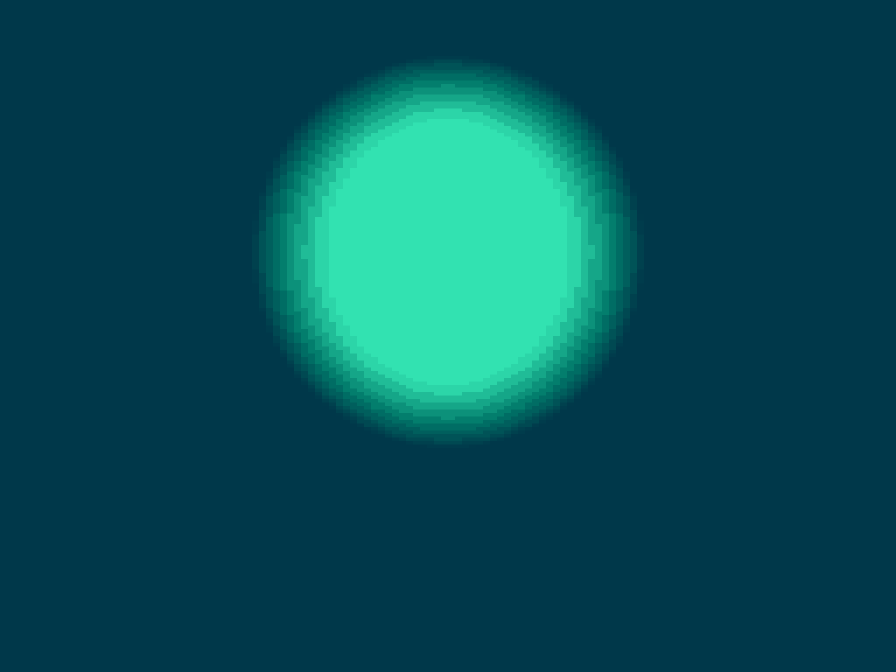
This background is drawn by a Shadertoy shader. Its source:

```glsl
// A mint disc with a banded green halo on deep teal, drawn in coarse wide cells.

const vec3 TEAL = vec3(0.0, 0.22, 0.29);
const vec3 HALO = vec3(0.0, 0.47, 0.41);
const vec3 MINT = vec3(0.196, 0.888, 0.695);

// Colour along the glow: 0 at the outer rim, 1 at the flat core.
vec3 glowColor(float t) {
    return t < 0.38 ? mix(TEAL, HALO, t / 0.38)
                    : mix(HALO, MINT, (t - 0.38) / 0.62);
}

// Colour at a position given as a fraction of the canvas.
vec3 cellColor(vec2 uv, float aspect) {
    // Snap to the centres of the wide cells.
    vec2 grid = vec2(128.0, 192.0);
    uv = (floor(uv * grid) + 0.5) / grid;

    // The rim is a circle; the core is slightly taller than wide.
    vec2 p = (uv - vec2(0.5, 0.625)) * vec2(aspect, 1.0);
    float dist = max(length(p), 0.0001);
    float rise = p.y / dist;
    float coreRadius = mix(0.182, 0.198, rise * rise);
    float rimRadius = 0.2917;
    float depth = clamp((rimRadius - dist) / (rimRadius - coreRadius), 0.0, 1.0);

    // Rings are narrow near the rim and widen toward the core.
    float rings = 12.0;
    float ring = floor(rings * pow(depth, 1.0 / 1.87) + 0.0001);
    float level = depth <= 0.0 ? 0.0 : pow((ring + 0.5) / rings, 1.87);
    return glowColor(min(level, 1.0));
}

void mainImage(out vec4 fragColor, in vec2 fragCoord) {
    // Average four samples to smooth cell edges at any size.
    vec3 color = vec3(0.0);
    for (int i = 0; i < 4; i++) {
        vec2 offset = vec2(i % 2, i / 2) * 0.5 - 0.25;
        vec2 uv = (fragCoord + offset) / iResolution.xy;
        color += 0.25 * cellColor(uv, iResolution.x / iResolution.y);
    }
    fragColor = vec4(color, 1.0);
}
```
